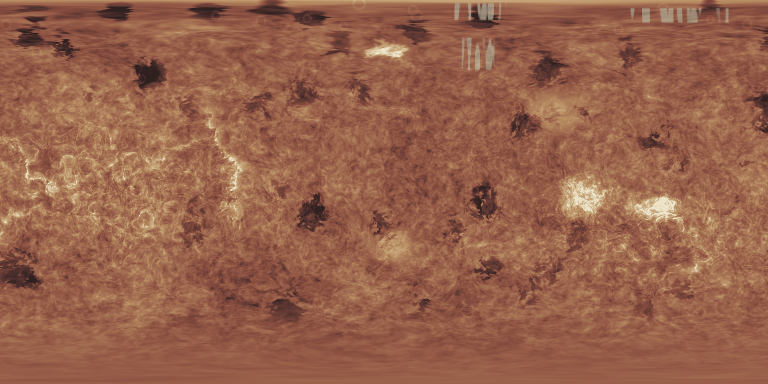
Reproduce this texture procedurally as a Shadertoy shader.

```glsl
// A rust-coloured planet map: mottled plains, bright rift filaments, dark spots and pale plateaus.

const float PI = 3.14159;
const float BASE_TONE = 2.72;      // tone runs from 0 (black) to 7 (cream)
const float MOTTLE = 1.75;         // contrast of the broad clouds
const float GRAIN = 1.5;           // contrast of the fine speckle
const float VEIN_PLAIN = 0.9;      // filament strength in the lowlands
const float VEIN_HIGH = 3.0;       // extra filament strength in the highlands
const float SPOT_CELLS = 6.5;      // dark spot cells per canvas height
const float SPOT_DEPTH = 2.9;
const float RING_CELLS = 13.0;     // crater cells per canvas height
const vec3 GAP_GREY = vec3(0.68, 0.64, 0.55);

const vec3 PALETTE[8] = vec3[8](
    vec3(0.19, 0.13, 0.13), vec3(0.37, 0.22, 0.20), vec3(0.51, 0.29, 0.24),
    vec3(0.59, 0.36, 0.28), vec3(0.65, 0.45, 0.33), vec3(0.73, 0.56, 0.39),
    vec3(0.80, 0.69, 0.53), vec3(0.93, 0.89, 0.79));

// Pale plateaus and data gaps: centre xy, half size zw
const vec4 PLATEAUS[5] = vec4[5](
    vec4(1.51, 0.48, 0.085, 0.060), vec4(1.71, 0.455, 0.065, 0.045),
    vec4(1.02, 0.36, 0.050, 0.048), vec4(1.02, 0.862, 0.060, 0.022),
    vec4(1.45, 0.71, 0.075, 0.060));
const float PLATEAU_LIFT[5] = float[5](3.2, 3.0, 2.2, 3.8, 1.2);
const vec4 GAPS[3] = vec4[3](
    vec4(1.25, 0.97, 0.07, 0.025), vec4(1.75, 0.96, 0.15, 0.022),
    vec4(1.245, 0.86, 0.045, 0.045));
// Rift segments: start xy, end zw
const vec4 RIFTS[4] = vec4[4](
    vec4(0.02, 0.64, 0.12, 0.51), vec4(0.57, 0.70, 0.60, 0.47),
    vec4(0.12, 0.51, 0.54, 0.64), vec4(0.00, 0.38, 0.12, 0.51));

vec3 hash3(vec3 p) {
    p = fract(p * vec3(0.1031, 0.1030, 0.0973));
    p += dot(p, p.yxz + 33.33);
    return fract((p.xxy + p.yxx) * p.zyx);
}

float gradientNoise(vec3 p) {
    vec3 cell = floor(p), f = fract(p);
    vec3 u = f * f * f * (f * (f * 6.0 - 15.0) + 10.0);
    float sum = 0.0;
    for (int i = 0; i < 8; i++) {
        vec3 corner = vec3(i & 1, (i >> 1) & 1, i >> 2);
        vec3 w = mix(1.0 - u, u, corner);
        sum += w.x * w.y * w.z * dot(hash3(cell + corner) * 2.0 - 1.0, f - corner);
    }
    return sum;
}

float fbm(vec3 p, int octaves, float gain) {
    float sum = 0.0, amp = 1.0;
    for (int i = 0; i < octaves; i++) {
        sum += amp * gradientNoise(p);
        p = p * 2.03 + 17.3;
        amp *= gain;
    }
    return sum;
}

// Thin bright creases along the zero lines of the noise
float filaments(vec3 p) {
    float sum = 0.0, amp = 0.38;
    for (int i = 0; i < 4; i++) {
        sum += amp * exp(-13.0 * abs(gradientNoise(p)));
        p = p * 1.85 + 9.1;
        amp *= 0.8;
    }
    return sum;
}

float segmentDistance(vec2 p, vec2 a, vec2 b) {
    vec2 ab = b - a;
    return length(p - a - ab * clamp(dot(p - a, ab) / dot(ab, ab), 0.0, 1.0));
}

// x: ragged dark spots, y: small crater rings; one chance of each per cell
vec2 scatter(vec2 p, float cells, float rough) {
    vec2 mask = vec2(0.0), home = floor(p * cells);
    for (int i = 0; i < 9; i++) {
        vec2 cell = home + vec2(i % 3, i / 3) - 1.0;
        vec3 h = hash3(vec3(cell, 5.0)), k = hash3(vec3(cell, 23.0));
        float d = length(p * cells - cell - h.xy);
        float r = mix(0.15, 0.36, h.z);
        float spot = smoothstep(r, r * 0.35, d + rough) * step(k.x, 0.48);
        float ring = smoothstep(0.07, 0.0, abs(d - r * 0.6 + rough * 0.15)) * step(k.y, 0.3);
        mask = max(mask, vec2(spot, ring));
    }
    return mask;
}

vec3 toneColor(float tone) {
    tone = clamp(tone, 0.0, 6.999);
    int i = int(tone);
    return mix(PALETTE[i], PALETTE[i + 1], fract(tone));
}

void mainImage(out vec4 fragColor, in vec2 fragCoord) {
    vec2 uv = fragCoord / iResolution.xy;
    vec2 p = uv * vec2(2.0, 1.0);

    // Noise lives on a globe, so it stretches sideways near the poles
    float lat = (uv.y - 0.5) * PI, lon = uv.x * 2.0 * PI;
    vec3 globe = vec3(cos(lat) * cos(lon), cos(lat) * sin(lon), sin(lat)) / PI;
    vec3 warp = vec3(fbm(globe * 9.0 + 3.0, 3, 0.6), fbm(globe * 9.0 + 41.0, 3, 0.6),
                     fbm(globe * 9.0 + 77.0, 3, 0.6));
    float mottle = fbm(globe * 7.0 + warp * 0.5, 5, 0.7);
    float grain = fbm(globe * 48.0 + warp, 3, 0.9);
    vec2 bent = p + warp.xy * 0.06 + 0.012 * grain;
    float calm = smoothstep(0.0, 0.22, p.y);

    // Highlands, veins and rifts
    float west = exp(-dot((bent - vec2(0.30, 0.52)) * vec2(2.6, 5.0), (bent - vec2(0.30, 0.52)) * vec2(2.6, 5.0)));
    float east = exp(-dot((bent - vec2(1.73, 0.39)) * vec2(3.0, 7.0), (bent - vec2(1.73, 0.39)) * vec2(3.0, 7.0)));
    float highland = min(west + east, 1.0);
    float veins = filaments(globe * 7.0 + warp * 1.4);
    float rift = 0.0;
    for (int i = 0; i < 4; i++) {
        float d = segmentDistance(bent, RIFTS[i].xy, RIFTS[i].zw);
        rift = max(rift, exp(-d * 95.0) * (i < 2 ? 1.0 : 0.55));
    }
    float corona = exp(-130.0 * abs(length(p + warp.xy * 0.02 - vec2(1.75, 0.31)) - 0.055));

    // Tone from all layers
    float spots = scatter(p + warp.yz * 0.03, SPOT_CELLS, 0.30 * mottle + 0.22 * grain).x;
    spots *= smoothstep(0.12, 0.25, p.y) * (1.0 - 0.7 * highland);
    float rings = scatter(p, RING_CELLS, grain * 0.2).y;
    float tone = BASE_TONE + calm * (MOTTLE * mottle + GRAIN * grain)
        + (1.0 - calm) * (0.35 + 0.5 * grain)
        + veins * calm * (VEIN_PLAIN + VEIN_HIGH * highland)
        + 2.8 * rift + 1.3 * corona + 0.6 * rings * calm
        - SPOT_DEPTH * spots * (0.75 + 0.8 * grain);
    for (int i = 0; i < 5; i++) {
        float d = length((p + warp.xy * 0.03 - PLATEAUS[i].xy) / PLATEAUS[i].zw);
        tone += PLATEAU_LIFT[i] * smoothstep(1.15, 0.5, d + 0.6 * grain);
    }
    tone += 1.6 * smoothstep(0.975, 1.0, p.y);
    vec3 color = toneColor(tone);

    // Grey hatched survey gaps near the top
    float hatch = smoothstep(-0.05, 0.12, gradientNoise(vec3(p.x * 70.0, p.y * 9.0, 4.0)));
    for (int i = 0; i < 3; i++) {
        vec2 edge = GAPS[i].zw - abs(p - GAPS[i].xy);
        float inside = smoothstep(0.0, 0.006, min(edge.x, edge.y));
        color = mix(color, GAP_GREY + 0.08 * grain, inside * hatch * 0.8);
    }
    fragColor = vec4(color, 1.0);
}
```
